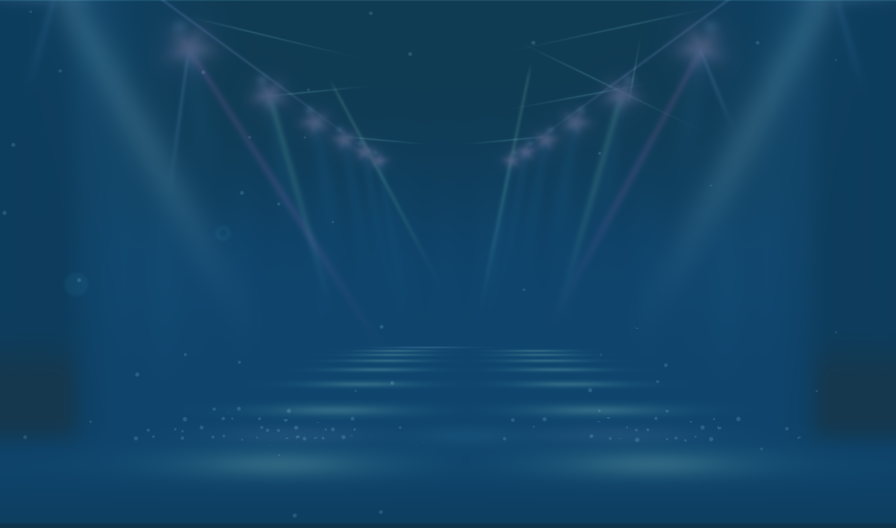
This background is drawn by a Shadertoy shader. Its source:

```glsl
// An empty blue stage: two receding rows of spotlights over a floor of light pools.
// Soft gradients form the hall, tapered gaussian segments the beams, perspective
// loops the lamps and pools, and a jittered cell grid the drifting sparkles.

float hash(vec2 p) {
    p = fract(p * vec2(0.1031, 0.1173));
    p += dot(p, p.yx + 33.33);
    return fract((p.x + p.y) * p.x * 17.3);
}

float blob(vec2 p, vec2 radius) {
    p /= radius;
    return exp(-dot(p, p));
}

// Light along a segment, widening from w0 to w1 and fading toward its end.
float beam(vec2 p, vec2 a, vec2 b, float w0, float w1) {
    vec2 d = b - a;
    float len = length(d);
    float t = dot(p - a, d) / (len * len);
    float side = (d.x * (p.y - a.y) - d.y * (p.x - a.x)) / len;
    float w = mix(w0, w1, clamp(t, 0.0, 1.0));
    return exp(-side * side / (w * w)) * smoothstep(-0.03, 0.06, t)
         * (1.0 - smoothstep(0.35, 1.0, t));
}

// Thin streak, brightest at its middle.
float streak(vec2 p, vec2 a, vec2 b) {
    return beam(p, a, b, 0.0013, 0.001) * smoothstep(0.0, 0.4, dot(p - a, b - a) / dot(b - a, b - a));
}

vec3 hall(vec2 p, vec2 m) {
    vec3 color = mix(vec3(0.05, 0.245, 0.38), vec3(0.058, 0.268, 0.425), smoothstep(0.0, 0.09, p.y));
    color = mix(color, vec3(0.053, 0.25, 0.385), smoothstep(0.25, 0.5, p.y));
    // Dark vault above the centre
    float vault = smoothstep(0.27, 0.52, p.y) * smoothstep(0.08, 0.30, m.x + 0.25 * (0.59 - p.y));
    color = mix(color, vec3(0.06, 0.23, 0.325), vault);
    // Side wings with faint curtain folds
    float wing = 1.0 - smoothstep(0.05, 0.14, m.x);
    color = mix(color, vec3(0.05, 0.235, 0.36), wing * smoothstep(0.06, 0.13, p.y));
    float folds = sin(m.x * 75.0) + 0.6 * sin(m.x * 141.0 + 1.0);
    color += vec3(0.001, 0.003, 0.004) * folds * smoothstep(0.12, 0.3, p.y) * (1.0 - vault);
    // Warm shadowed blocks in the lower corners
    float block = (1.0 - smoothstep(0.065, 0.1, m.x)) * smoothstep(0.085, 0.125, p.y)
                * (1.0 - smoothstep(0.16, 0.225, p.y));
    return mix(color, vec3(0.09, 0.215, 0.29), block * 0.8);
}

vec3 beams(vec2 p, vec2 m) {
    // Wide front beams
    vec3 light = vec3(0.075, 0.075, 0.065) * beam(m, vec2(0.07, 0.60), vec2(0.30, 0.18), 0.020, 0.022);
    light += vec3(0.018, 0.028, 0.032) * beam(m, vec2(0.08, 0.62), vec2(0.22, 0.10), 0.04, 0.09);
    light += vec3(0.05, 0.05, 0.06) * blob(m - vec2(0.045, 0.592), vec2(0.06, 0.010));
    light += vec3(0.02, 0.03, 0.04) * beam(m, vec2(0.06, 0.59), vec2(0.025, 0.47), 0.004, 0.007);
    // Violet and pale green beams of the nearer lamps
    vec2 violetEnd = p.x < 0.5 ? vec2(0.455, 0.155) : vec2(0.40, 0.19);
    light += vec3(0.09, 0.025, 0.055) * beam(m, vec2(0.21, 0.536), violetEnd, 0.004, 0.006);
    light += vec3(0.06, 0.075, 0.05) * beam(m, vec2(0.301, 0.482), vec2(0.375, 0.225), 0.004, 0.005);
    light += vec3(0.065, 0.085, 0.05) * (beam(p, vec2(0.37, 0.497), vec2(0.505, 0.245), 0.002, 0.0032)
           + beam(p, vec2(0.592, 0.515), vec2(0.53, 0.215), 0.002, 0.0032));
    light += vec3(0.05, 0.06, 0.07) * (beam(p, vec2(0.21, 0.53), vec2(0.187, 0.36), 0.002, 0.0035)
           + beam(p, vec2(0.781, 0.535), vec2(0.822, 0.435), 0.002, 0.0035));
    // Truss and crossing glints
    light += vec3(0.08, 0.065, 0.09) * beam(m, vec2(0.16, 0.605), vec2(0.46, 0.385), 0.0018, 0.0013);
    float glints = streak(p, vec2(0.20, 0.573), vec2(0.42, 0.52)) + streak(p, vec2(0.28, 0.480), vec2(0.43, 0.495))
        + streak(p, vec2(0.57, 0.547), vec2(0.80, 0.435)) + streak(p, vec2(0.80, 0.582), vec2(0.55, 0.528))
        + streak(p, vec2(0.73, 0.497), vec2(0.55, 0.464)) + streak(p, vec2(0.70, 0.465), vec2(0.717, 0.56))
        + streak(m, vec2(0.37, 0.438), vec2(0.49, 0.427));
    return light + vec3(0.07, 0.10, 0.09) * glints;
}

vec3 addLamps(vec3 color, vec2 m) {
    for (int i = 0; i < 6; i++) {
        float k = float(i);
        float offset = 0.285 / (1.0 + 0.42 * k + 0.03 * k * k);
        vec2 d = m - vec2(0.497 - offset, 0.366 + 0.596 * offset);
        float r = 0.003 + 0.066 * offset;
        float star = 1.0 + 0.10 * cos(5.0 * atan(d.y, d.x) + 0.8 + k);
        color = mix(color, vec3(0.29, 0.37, 0.50), 0.75 * blob(d, vec2(r * star, r * 0.8 * star)));
        color += vec3(0.03, 0.015, 0.025) * blob(d, vec2(r * 1.7));
        // Housing and short downward beam
        color += vec3(0.06, 0.06, 0.07) * blob(d - r * vec2(-0.5, 1.1), r * vec2(0.4, 0.35));
        color += vec3(0.008, 0.02, 0.028) * beam(d, vec2(0.0), vec2(0.03, -0.17), r * 0.5, r * 0.9);
    }
    return color;
}

vec3 floorPools(vec2 p) {
    vec3 light = vec3(0.0);
    for (int i = 0; i < 7; i++) {
        float k = float(i);
        float s = 1.0 / (1.0 + 0.62 * k + 0.1 * k * k);
        vec2 d = vec2(abs(p.x - 0.52) - 0.06 - 0.148 * s, p.y - 0.215 + 0.144 * s);
        light += vec3(0.045, 0.065, 0.05) * blob(d, vec2(0.03 + 0.12 * s, 0.0014 + 0.019 * s * s));
        light += vec3(0.075, 0.065, 0.035) * blob(d, vec2(0.025 + 0.06 * s, 0.001 + 0.012 * s * s));
    }
    // Hazy pools between the first two rows, and a thin far line
    light += vec3(0.05, 0.04, 0.04) * blob(vec2(abs(p.x - 0.51) - 0.18, p.y - 0.104), vec2(0.09, 0.010));
    light += vec3(0.10, 0.10, 0.09) * blob(p - vec2(0.475, 0.2015), vec2(0.045, 0.0011));
    return light + vec3(0.02, 0.035, 0.035) * blob(p - vec2(0.52, 0.103), vec2(0.06, 0.011));
}

vec3 sparkles(vec2 p, float px) {
    vec2 cell = floor(p * 95.0);
    float h = hash(cell + 7.0);
    vec2 center = 0.5 + 0.5 * (vec2(hash(cell + 31.0), hash(cell + 57.0)) - 0.5);
    float d = length(fract(p * 95.0) - center) / 95.0;
    float r = 0.0008 + 0.0016 * hash(cell + 83.0);
    float band = blob(vec2(abs(p.x - 0.52) - 0.23, p.y - 0.108), vec2(0.11, 0.016));
    float chance = 0.6 * band + 0.03 * blob(p - vec2(0.5, 0.2), vec2(0.28, 0.05)) + 0.002;
    float dots = step(h, chance) * (1.0 - smoothstep(r - px, r + px, d));
    // Two large faint bubbles
    float a = length(p - vec2(0.085, 0.272)), b = length(p - vec2(0.249, 0.329));
    float bubbles = 1.0 - smoothstep(0.010, 0.016, a) + exp(-pow((b - 0.006) / 0.003, 2.0));
    return vec3(0.10, 0.11, 0.10) * dots + vec3(0.015, 0.035, 0.035) * bubbles;
}

void mainImage(out vec4 fragColor, in vec2 fragCoord) {
    vec2 p = fragCoord / iResolution.x;
    vec2 m = vec2(0.497 - abs(p.x - 0.497), p.y);
    float px = 1.0 / iResolution.x, top = iResolution.y * px;
    vec3 color = hall(p, m) + beams(p, m) + floorPools(p);
    color = addLamps(color, m) + sparkles(p, px);
    color = mix(vec3(0.06, 0.20, 0.29), color, smoothstep(0.003, 0.007, p.y));
    color += vec3(0.06, 0.09, 0.08) * smoothstep(top - 0.002, top, p.y);
    fragColor = vec4(color, 1.0);
}
```
